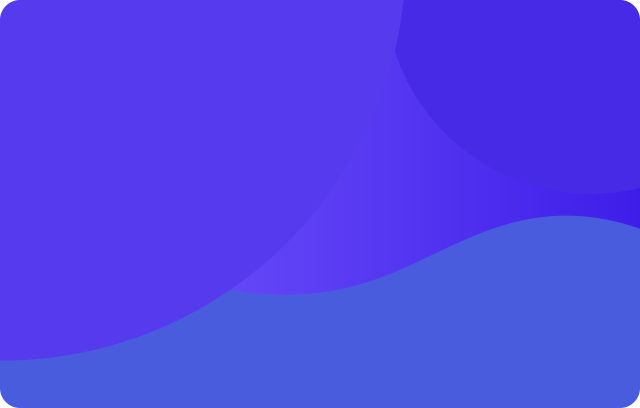
Give the GLSL for this background, as a WebGL 1 fragment shader.

```glsl
precision highp float;
// Rounded violet card with two large discs and a soft blue wave over a gradient.
uniform vec2 u_resolution;

const float PI = 3.14159265;

const vec3 PAPER = vec3(1.0);
const vec3 GLOW_LIGHT = vec3(0.395, 0.280, 0.970);
const vec3 GLOW_DEEP = vec3(0.245, 0.115, 0.912);
const vec3 VIOLET = vec3(0.338, 0.228, 0.935);
const vec3 INDIGO = vec3(0.280, 0.166, 0.898);
const vec3 BLUE = vec3(0.290, 0.362, 0.870);

// Signed distances are negative inside the shape.
float circle(vec2 p, vec2 center, float radius) {
  return length(p - center) - radius;
}

float roundedBox(vec2 p, vec2 halfSize, float radius) {
  vec2 q = abs(p) - halfSize + radius;
  return length(max(q, 0.0)) + min(max(q.x, q.y), 0.0) - radius;
}

// Wave crest height: a cosine with a slightly broadened trough.
float waveHeight(float x, float halfPeriod) {
  float c = cos(PI * (x / halfPeriod - 1.0));
  return 0.3745 - 0.0969 * c - 0.0082 * (1.0 - c * c) * (1.0 + c);
}

// Antialiased coverage of a signed distance.
float coverage(float dist, float pixel) {
  return clamp(0.5 - dist / pixel, 0.0, 1.0);
}

void main() {
  // Units of canvas height, origin at the lower left.
  float pixel = 1.0 / u_resolution.y;
  vec2 p = gl_FragCoord.xy * pixel;
  vec2 halfCard = 0.5 * vec2(u_resolution.x * pixel, 1.0);

  // Horizontal gradient behind everything
  float t = clamp((p.x - 0.555) / 1.012, 0.0, 1.0);
  vec3 color = mix(GLOW_LIGHT, GLOW_DEEP, t);

  // Upper right disc, wave, then the large left disc
  float disc = circle(p, vec2(1.449, 1.031), 0.506);
  color = mix(color, INDIGO, coverage(disc, pixel));
  float wave = p.y - waveHeight(p.x, 0.694);
  color = mix(color, BLUE, coverage(wave, pixel));
  float bigDisc = circle(p, vec2(0.004, 1.107), 0.991);
  color = mix(color, VIOLET, coverage(bigDisc, pixel));

  // Rounded card corners
  float card = roundedBox(p - halfCard, halfCard, 0.049);
  color = mix(PAPER, color, coverage(card, pixel));

  gl_FragColor = vec4(color, 1.0);
}
```
